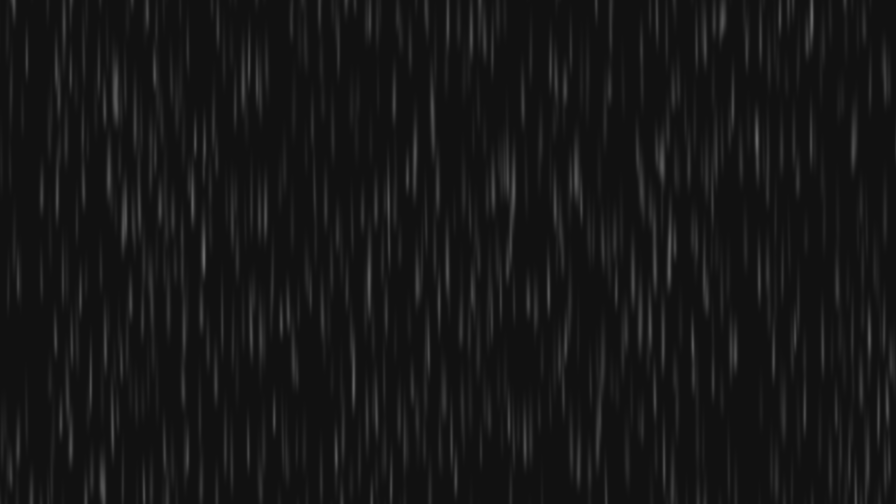
Reproduce this texture procedurally as a WebGL 1 fragment shader.

```glsl
precision highp float;

uniform vec2 u_resolution;

#define LAYERS 5
#define CELL vec2(0.031, 0.25)
#define DENSITY 0.50
#define MIN_LENGTH 0.12
#define MAX_LENGTH 0.23
#define MIN_WIDTH 0.0027
#define MAX_WIDTH 0.0043
#define MIN_GLOW 0.05
#define MAX_GLOW 0.25
#define LEAN 0.010
#define NIGHT vec3(0.066)

float hash(vec2 p) {
  return fract(sin(dot(p, vec2(127.1, 311.7))) * 43758.5453);
}

float noise(vec2 p) {
  vec2 i = floor(p);
  vec2 f = fract(p);
  f = f * f * (3.0 - 2.0 * f);
  return mix(mix(hash(i), hash(i + vec2(1.0, 0.0)), f.x),
             mix(hash(i + vec2(0.0, 1.0)), hash(i + vec2(1.0, 1.0)), f.x), f.y);
}

// One layer of falling streaks, at most one per cell of a staggered grid
float streakLayer(vec2 p, float layer) {
  p.x += layer * 0.0137;
  float column = floor(p.x / CELL.x);
  p.y += hash(vec2(column, layer + 9.3)) * CELL.y;
  float row = floor(p.y / CELL.y);
  vec2 local = p - vec2(column, row) * CELL;
  vec2 id = vec2(column, row) + layer * vec2(17.3, 41.9);

  // Patchy density leaves small clusters and gaps
  float patchiness = noise(vec2(column, row) * CELL * 6.0 + 3.7);
  float present = step(hash(id), DENSITY * (0.4 + 1.2 * patchiness));

  float size = mix(MIN_LENGTH, MAX_LENGTH, hash(id + 2.7));
  float width = mix(MIN_WIDTH, MAX_WIDTH, hash(id + 5.1));
  float along = (local.y - hash(id + 7.9) * (CELL.y - size)) / size;
  float center = CELL.x * mix(0.3, 0.7, hash(id + 11.3));
  center += (0.5 - along) * LEAN * size * (3.0 * hash(id + 13.7) - 1.0);

  // Soft sides, a bright lower part and a long fading tail
  float across = (local.x - center) / width;
  float body = smoothstep(0.0, 0.35, along) * (1.0 - smoothstep(0.3, 1.0, along));
  float chance = hash(id + 19.1);
  float glow = mix(MIN_GLOW, MAX_GLOW, chance * chance);
  return present * glow * body * exp(-across * across);
}

void main() {
  vec2 p = gl_FragCoord.xy / u_resolution.y;
  float light = 0.0;
  for (int i = 0; i < LAYERS; i++) {
    light += streakLayer(p, float(i));
  }
  gl_FragColor = vec4(NIGHT + light, 1.0);
}
```
